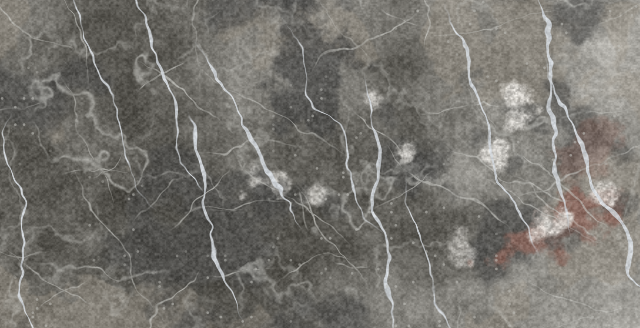
This texture is drawn by a WebGL 1 fragment shader. Its source:

```glsl
precision highp float;
// Polished grey-brown marble: mottled stone with ragged patches, crossed by
// steep white veins and a web of hairline cracks, with chalky blotches and a
// rusty stain. Everything is built from value noise and wobbling strokes.
uniform vec2 u_resolution;

const vec3 STONE = vec3(0.445, 0.438, 0.415);
const vec3 TAN = vec3(0.60, 0.57, 0.52);
const vec3 SHADOW = vec3(0.30, 0.30, 0.295);
const vec3 RUST = vec3(0.55, 0.40, 0.36);
const vec3 CHALK = vec3(0.82, 0.81, 0.79);
const vec3 CALCITE = vec3(0.83, 0.85, 0.87);
const vec3 HAIRLINE = vec3(0.74, 0.74, 0.72);

float hash(vec2 p) {
  return fract(sin(dot(p, vec2(127.1, 311.7))) * 43758.5453);
}

float noise(vec2 p) {
  vec2 i = floor(p), f = fract(p);
  f = f * f * (3.0 - 2.0 * f);
  return mix(mix(hash(i), hash(i + vec2(1.0, 0.0)), f.x),
             mix(hash(i + vec2(0.0, 1.0)), hash(i + 1.0), f.x), f.y);
}

float fbm(vec2 p) {
  float sum = 0.0, amp = 0.516;
  for (int i = 0; i < 5; i++) {
    sum += amp * noise(p);
    p = mat2(1.6, 1.2, -1.2, 1.6) * p + 7.3;
    amp *= 0.5;
  }
  return sum;
}

// Antialiased line; strokes thinner than a pixel fade instead of breaking up.
float stroke(float d, float halfWidth, float px) {
  float soft = 0.7 * px;
  float w = max(halfWidth, soft);
  return (1.0 - smoothstep(w - soft, w + soft, d)) * min(1.0, halfWidth / soft);
}

// Tapered vein that wanders around a straight axis.
float vein(vec2 p, vec2 centre, float angle, float halfLen, float width,
           float seed, float px) {
  vec2 dir = vec2(cos(angle), sin(angle));
  vec2 q = p - centre;
  float along = dot(q, dir);
  float across = q.x * dir.y - q.y * dir.x;
  across += 0.05 * (noise(vec2(along * 7.0, seed)) - 0.5);
  float taper = 1.0 - smoothstep(0.45, 1.0, abs(along) / halfLen);
  float swell = 0.4 + 1.2 * noise(vec2(along * 22.0, seed + 50.0));
  return stroke(abs(across), width * taper * swell, px);
}

// Soft ellipse whose rim is broken up by a rough value around 0.5.
float blot(vec2 p, vec2 centre, vec2 radius, float rough) {
  float d = length((p - centre) / radius) + 2.4 * (rough - 0.5);
  return 1.0 - smoothstep(0.6, 1.15, d);
}

// Hairline along the middle contour of a noise field.
float contour(float field, float scale, float width, float px) {
  return stroke(abs(field - 0.5) / scale, width, px);
}

void main() {
  float px = 1.0 / u_resolution.y;
  float aspect = u_resolution.x * px;
  vec2 p = gl_FragCoord.xy * px;
  float side = p.x / aspect;

  // Shared noise fields
  float cloud = fbm(p * 2.6 + 3.0);
  float patchy = fbm(p * 3.3 + 21.0);
  float rough = fbm(p * 15.0 + 40.0);
  float grain = 0.6 * noise(p * 120.0) + 0.4 * noise(p * 230.0 + 9.0);
  vec2 warped = p + 0.028 * (vec2(noise(p * 13.0), noise(p * 13.0 + 31.0)) - 0.5)
                  + 0.010 * (vec2(noise(p * 42.0), noise(p * 42.0 + 17.0)) - 0.5);

  // Mottled body, paler towards the right
  vec3 color = STONE + 0.42 * (cloud - 0.5) + 0.20 * (rough - 0.5);
  color += 0.10 * smoothstep(0.58, 0.80, side + 0.5 * (patchy - 0.5));
  color = mix(color, TAN, 0.42 * smoothstep(0.57, 0.60, patchy));
  color = mix(color, SHADOW, 0.6 * smoothstep(0.57, 0.68, fbm(p * 4.0 + 70.0)));
  color = mix(color, SHADOW, 0.7 * blot(p, vec2(0.48 * aspect, 0.80), vec2(0.13, 0.22), rough));

  // Rusty stains
  vec2 lean = vec2(p.x, p.y - 0.4 * (p.x - 0.89 * aspect));
  color = mix(color, RUST, 0.8 * blot(lean, vec2(0.89 * aspect, 0.32), vec2(0.17, 0.075), rough));
  color = mix(color, RUST, 0.35 * blot(p, vec2(0.93 * aspect, 0.55), vec2(0.09, 0.12), rough));

  // Chalky blotches, each beside a dark smudge
  for (int i = 0; i < 10; i++) {
    float k = float(i);
    vec2 c = vec2(aspect * (0.38 + 0.59 * fract(k * 0.618 + 0.1)),
                  mix(0.24, 0.80, hash(vec2(k, 4.0))));
    vec2 r = mix(vec2(0.035), vec2(0.075, 0.07), hash(vec2(k, 9.0)));
    float smudge = blot(p, c + vec2(0.05, -0.04), r, 1.0 - rough);
    color = mix(color, SHADOW, 0.45 * smudge);
    float fill = blot(p, c, r, rough) * mix(0.55, 1.0, hash(vec2(k, 6.0)));
    color = mix(color, CHALK + 0.3 * (grain - 0.4), fill * (0.65 + 0.35 * noise(p * 45.0)));
  }

  // Web of hairline cracks
  float web = 0.8 * contour(patchy, 4.5, 0.0018, px) * smoothstep(0.3, 0.65, noise(p * 5.0));
  float crack = contour(fbm(p * 5.5 + 90.0), 8.0, 0.0013, px);
  web = max(web, 0.7 * crack * smoothstep(0.35, 0.7, noise(p * 4.0 + 60.0)));
  for (int i = 0; i < 46; i++) {
    float k = float(i);
    vec2 c = vec2(aspect * fract(k * 0.618 + 0.3), hash(vec2(k, 12.0)));
    float angle = mix(-1.5, 0.8, hash(vec2(k, 15.0)));
    float len = mix(0.07, 0.30, hash(vec2(k, 18.0)));
    float width = mix(0.0010, 0.0026, hash(vec2(k, 21.0)));
    web = max(web, 0.8 * vein(warped, c, angle, len, width, k + 100.0, px));
  }
  color = mix(color, HAIRLINE, web * (0.5 + 0.5 * noise(p * 30.0)));

  // Long steep white veins, a few of them thick
  float bright = 0.0;
  for (int i = 0; i < 11; i++) {
    float k = float(i);
    float jitter = 0.7 * (hash(vec2(k, 30.0)) - 0.5);
    vec2 c = vec2(aspect * (k + 0.5 + jitter) / 11.0, mix(0.2, 0.8, hash(vec2(k, 33.0))));
    float angle = mix(-1.48, -1.05, hash(vec2(k, 36.0)));
    float len = mix(0.28, 0.50, hash(vec2(k, 39.0)));
    float width = mix(0.0025, 0.0075, pow(hash(vec2(k, 42.0)), 2.0));
    bright = max(bright, vein(warped, c, angle, len, width, k + 200.0, px));
  }
  color = mix(color, CALCITE, bright * (0.75 + 0.25 * rough));

  // Fine grain and pale specks
  color += 0.20 * (grain - 0.5);
  vec2 cell = p * 75.0;
  float speck = step(0.965, hash(floor(cell) + 5.0)) * smoothstep(0.45, 0.15, length(fract(cell) - 0.5));
  color = mix(color, HAIRLINE, 0.6 * speck * smoothstep(0.35, 0.65, noise(p * 3.0 + 11.0)));
  gl_FragColor = vec4(clamp(color, 0.0, 1.0), 1.0);
}
```
